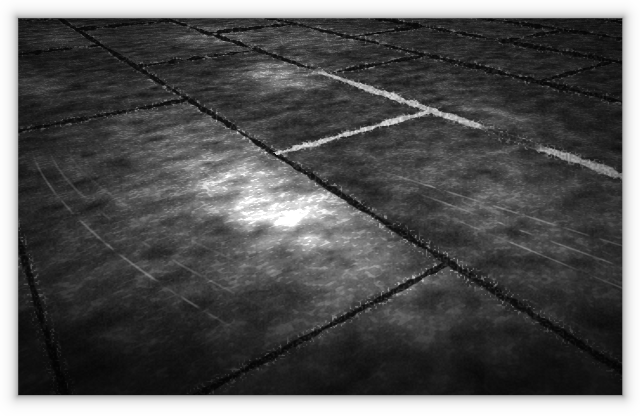
Write a Shadertoy shader that draws this texture.

```glsl
// Framed monochrome view of worn stone paving in perspective, with patches of sunlight.

// Frame, in units of canvas height with y pointing down
const vec2 FRAME_CENTER = vec2(0.770, 0.497);
const vec2 FRAME_HALF = vec2(0.726, 0.453);
const float SHADOW_SIZE = 0.011;
const float SHADOW_DEPTH = 0.38;

// Perspective and running bond
const float HORIZON = -0.153;
const float LEFT_VANISH = -0.175;
const float RIGHT_VANISH = 2.570;
const vec2 SLAB_SIZE = vec2(1.3, 3.5);
const vec2 SLAB_ORIGIN = vec2(0.3, 1.9);

// Gray levels
const float STONE = 0.235;
const float CREVICE = 0.035;
const float MORTAR = 0.80;
const float SCRATCH = 0.20;

// Sunlight: center, radii and strength of each patch
const float LIGHT_ANGLE = 0.46;
const int LIGHT_COUNT = 9;
const vec4 LIGHTS[LIGHT_COUNT] = vec4[](
    vec4(0.69, 0.51, 0.22, 0.085), vec4(0.62, 0.49, 0.42, 0.20),
    vec4(0.67, 0.18, 0.09, 0.035), vec4(0.09, 0.20, 0.06, 0.030),
    vec4(0.14, 0.09, 0.09, 0.030), vec4(0.52, 0.085, 0.11, 0.025),
    vec4(0.75, 0.09, 0.13, 0.035), vec4(1.18, 0.27, 0.13, 0.030),
    vec4(1.28, 0.50, 0.32, 0.120));
const float STRENGTHS[LIGHT_COUNT] = float[](
    0.50, 0.17, 0.42, 0.22, 0.25, 0.28, 0.20, 0.16, 0.10);

float hash(vec2 p) {
    return fract(sin(dot(p, vec2(127.1, 311.7))) * 43758.5453);
}

float noise(vec2 p) {
    vec2 i = floor(p), f = fract(p);
    f = f * f * (3.0 - 2.0 * f);
    return mix(mix(hash(i), hash(i + vec2(1, 0)), f.x),
               mix(hash(i + vec2(0, 1)), hash(i + vec2(1, 1)), f.x), f.y);
}

float fbm(vec2 p) {
    float sum = 0.0, weight = 0.5;
    for (int i = 0; i < 5; i++) {
        sum += weight * noise(p);
        p = mat2(1.6, 1.2, -1.2, 1.6) * p + 3.7;
        weight *= 0.55;
    }
    return sum / 1.055;
}

// Light patches; the first two fall only on the front course
float sunlight(vec2 q, float front) {
    float c = cos(LIGHT_ANGLE), s = sin(LIGHT_ANGLE), sum = 0.0;
    for (int i = 0; i < LIGHT_COUNT; i++) {
        vec2 d = q - LIGHTS[i].xy;
        if (i < 2 || i > 6) d = vec2(c * d.x + s * d.y, c * d.y - s * d.x);
        d /= LIGHTS[i].zw;
        sum += STRENGTHS[i] * exp(-dot(d, d)) * (i < 2 ? front : 1.0);
    }
    return sum;
}

// Curved scrapes on the front course, straight ones behind it
float scratches(vec2 q, float front) {
    float sum = 0.0;
    for (int i = 0; i < 3; i++) {
        float k = float(i), x = max(q.x - 0.07 - 0.04 * k, 0.001);
        float gain = 0.70 - 0.10 * k, slope = 0.6 * gain * pow(x, -0.4);
        float arc = abs(q.y - 0.331 - gain * pow(x, 0.6)) / sqrt(1.0 + slope * slope);
        float fade = smoothstep(0.001, 0.03, x) * smoothstep(0.56, 0.38, x);
        sum += front * fade * (1.0 - 0.35 * k) * smoothstep(0.005, 0.0, arc);
        float line = abs(q.y - 0.40 - 0.02 * k - (0.31 + 0.05 * k) * (q.x - 0.88));
        sum += (1.0 - front) * smoothstep(0.86, 1.05, q.x - 0.08 * k) * smoothstep(0.004, 0.0, line);
    }
    return sum;
}

float paving(vec2 q) {
    // Ground coordinates: x across the courses, y along them
    float depth = max(q.y - HORIZON, 0.05);
    vec2 ground = vec2(q.x - LEFT_VANISH, RIGHT_VANISH - q.x) / depth;
    vec2 cell = (ground - SLAB_ORIGIN) / SLAB_SIZE;
    float course = floor(cell.x), seam = floor(cell.x + 0.5);
    cell.y -= 0.5 * mod(course, 2.0);
    float front = smoothstep(1.61, 1.57, ground.x);

    // Distances to the joints, corrected for perspective
    vec2 gap = abs(fract(cell + 0.5) - 0.5) * SLAB_SIZE * depth / sqrt(1.0 + ground * ground);
    gap += (fbm(q * 45.0) - 0.5) * 0.012;
    float width = 0.002 + 0.011 * depth;
    float joint = min(gap.x, gap.y * 1.35);

    // Stone with mottling, flecks and scrapes
    float mottle = fbm(ground * 8.0), fleck = noise(ground * 55.0);
    float grain = noise(q * 240.0);
    float light = sunlight(q, front);
    float tone = 0.85 + 0.35 * hash(vec2(course, floor(cell.y)) + 4.0);
    float gray = STONE * tone * (0.35 + 1.3 * mottle) + 0.07 * (grain - 0.5);
    gray += (0.07 + 0.3 * light) * smoothstep(0.58, 0.85, 0.6 * fleck + 0.5 * mottle);
    gray += light * (0.3 + 1.3 * mottle);
    gray += SCRATCH * scratches(q, front) * smoothstep(0.2, 0.6, noise(q * 35.0));

    // Gritty edges, dark crevices and pale mortar
    gray += 0.28 * smoothstep(width * 2.5, width, joint) * smoothstep(0.55, 0.9, grain);
    gray = mix(gray, CREVICE + 0.15 * grain * grain, 0.9 * smoothstep(width, width * 0.4, joint));
    float seamPale = float(seam == 2.0) * smoothstep(5.8, 5.4, ground.y);
    seamPale *= 1.0 - 0.8 * smoothstep(0.35, 0.2, abs(ground.y - 2.78));
    float crossPale = float(course == 1.0) * smoothstep(4.8, 4.6, ground.y) * step(2.5, ground.y);
    float pale = max(seamPale * smoothstep(width * 1.3, width * 0.6, gap.x),
                     crossPale * smoothstep(width, width * 0.4, gap.y));
    gray = mix(gray, MORTAR * (0.75 + 0.4 * grain), pale);

    // Darkened borders and foreground
    vec2 lens = (q - FRAME_CENTER) / FRAME_HALF;
    float vignette = 1.0 - 0.62 * smoothstep(0.45, 1.4, length(lens));
    return gray * vignette * mix(1.0, 0.55, smoothstep(0.66, 0.92, q.y));
}

void mainImage(out vec4 fragColor, in vec2 fragCoord) {
    vec2 q = fragCoord / iResolution.y;
    q.y = 1.0 - q.y;
    float pixel = 1.0 / iResolution.y;

    // White mount with a soft shadow around the view
    vec2 edge = abs(q - FRAME_CENTER) - FRAME_HALF;
    float outside = length(max(edge, 0.0)) + min(max(edge.x, edge.y), 0.0);
    float mount = 1.0 - SHADOW_DEPTH * exp(-max(outside, 0.0) / SHADOW_SIZE);
    float inside = smoothstep(0.5 * pixel, -0.5 * pixel, outside);
    fragColor = vec4(vec3(mix(mount, clamp(paving(q), 0.0, 1.0), inside)), 1.0);
}
```
